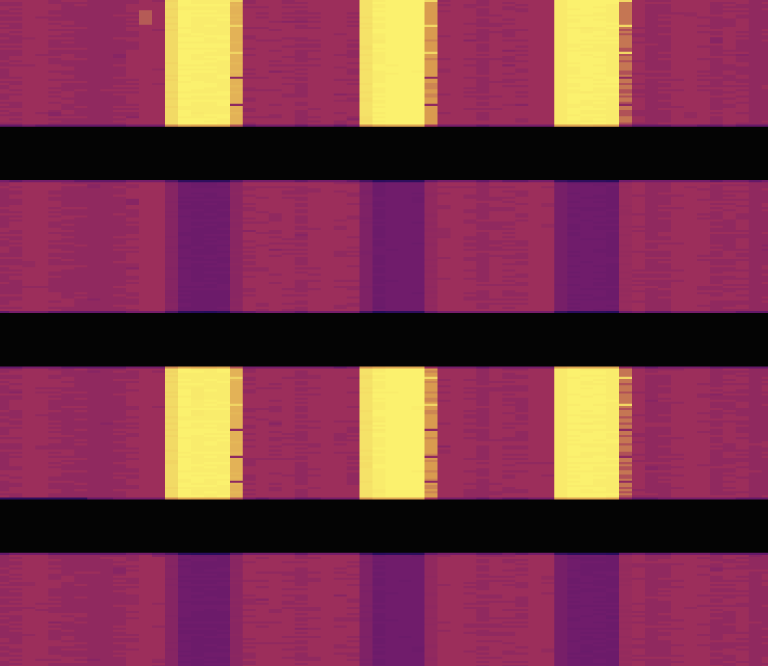
A WebGL 2 fragment shader for this pattern:

```glsl
#version 300 es
precision highp float;

uniform vec2 u_resolution;
out vec4 fragColor;

float hash(vec2 p) {
    vec3 q = fract(p.xyx * vec3(0.1031, 0.1030, 0.0973));
    q += dot(q, q.yzx + 33.33);
    return fract((q.x + q.y) * q.z);
}

float cornerSlope(vec2 corner, vec2 offset) {
    float angle = 6.2832 * hash(corner);
    return dot(vec2(cos(angle), sin(angle)), offset);
}

float gradientNoise(vec2 p) {
    vec2 i = floor(p), f = p - i;
    vec2 w = f * f * f * (f * (f * 6.0 - 15.0) + 10.0);
    vec2 e = vec2(1.0, 0.0);
    return mix(mix(cornerSlope(i, f), cornerSlope(i + e, f - e), w.x),
               mix(cornerSlope(i + e.yx, f - e.yx), cornerSlope(i + e.xx, f - e.xx), w.x), w.y);
}

// Heat ramp: indigo, purple, magenta, orange, yellow at 0, 1, 2, 3, 4
vec3 heatColor(float heat) {
    vec3 c = mix(vec3(0.15, 0.05, 0.36), vec3(0.44, 0.11, 0.42), clamp(heat, 0.0, 1.0));
    c = mix(c, vec3(0.612, 0.18, 0.355), clamp(heat - 1.0, 0.0, 1.0));
    c = mix(c, vec3(0.86, 0.62, 0.31), clamp(heat - 2.0, 0.0, 1.0));
    return mix(c, vec3(0.985, 0.945, 0.43), clamp(heat - 3.0, 0.0, 1.0));
}

// Fine two-tone streaks, with a few darker patches
float streaks(vec2 cell) {
    float column = gradientNoise(vec2(cell.x * 0.43 + 0.2, 7.4));
    float fine = gradientNoise(cell * vec2(0.57, 0.71) + 0.31);
    float wide = gradientNoise(cell * vec2(0.09, 0.83) + 41.3);
    float patches = gradientNoise(cell * vec2(0.63, 0.13) + 83.7);
    return 0.27 * step(0.02, column + 0.7 * fine + 0.45 * wide)
         + 0.22 * step(0.47, patches + 0.15 * fine);
}

vec3 heatmap(vec2 uv) {
    // Bands run downwards, each with 64 rows and then a black gap
    float depth = (1.0 - uv.y) * 3.573 + 0.034;
    float band = floor(depth);
    float row = floor(fract(depth) / 0.7135 * 64.0);
    if (row > 63.0) return vec3(0.016);

    float column = floor(uv.x * 59.2 - 0.72);
    float stripe = floor((column - 12.0) / 15.0);
    float slot = mod(column - 12.0, 15.0);
    bool hot = mod(band, 2.0) < 0.5;
    float grain = streaks(vec2(column, row + band * 97.0));
    float heat = 2.0 - grain;

    // Six-slot stripe; its soft sides drift from one repeat to the next
    if (stripe >= 0.0 && stripe < 3.0 && slot < 6.0) {
        if (slot < 1.0) {
            heat = hot ? 3.72 + 0.1 * stripe : 1.5 - 0.17 * stripe;
        } else if (slot < 5.0) {
            heat = hot ? 4.0 : 1.0;
        } else if (hot) {
            heat = 3.3 - 0.33 * stripe - grain * 0.5 * stripe;
            // Regular ticks, pale above and dark below
            if (mod(row - 2.5 - 1.25 * band, 12.5) < 1.0)
                heat = row < 36.0 - 5.0 * band ? 3.7 : 1.7;
        } else {
            heat = 1.62 + 0.13 * stripe;
        }
        heat -= grain * 0.2;
    }

    // Warm speck, then cooler first and last rows
    if (band < 0.5 && column == 10.0 && abs(row - 11.0) < 3.5) heat += 0.4;
    if (row < 1.0 || row > 62.0) heat -= 0.9;
    if (band == 2.0 && row > 62.0 && column < 6.0) heat = 0.1;
    return heatColor(heat);
}

void main() {
    // Average a grid of samples to smooth the cell edges
    vec3 color = vec3(0.0);
    for (int y = 0; y < 4; y++) {
        for (int x = 0; x < 4; x++) {
            vec2 offset = (vec2(x, y) + 0.5) / 4.0 - 0.5;
            color += heatmap((gl_FragCoord.xy + offset) / u_resolution);
        }
    }
    fragColor = vec4(color / 16.0, 1.0);
}
```
